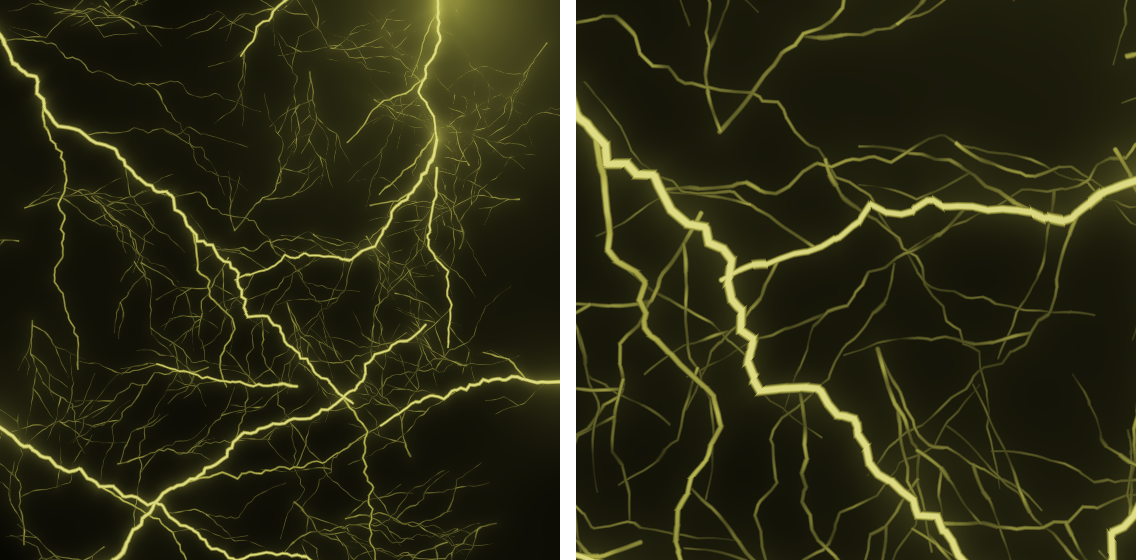
Left, the full canvas; right, a detail of the centre.
Write a Shadertoy shader that draws this texture.

```glsl
// Branching yellow lightning bolts with dense fine filaments on a dark, faintly glowing sky.
#define TRUNK_WIDTH 0.0054
#define FILAMENT_WIDTH 0.0020
#define FILAMENT_TWIGS 5
#define FILAMENT_GRID 7
#define FILAMENT_TONE 0.56
#define ZIGZAG_SIZE 0.078
#define ZIGZAG_FREQ 6.0
#define HALO_RADIUS 0.012
#define SKY_LEVEL 0.018
#define CLOUD_LEVEL 0.06
#define TINT vec3(1.0, 0.99, 0.41)

// Start and end of each large bolt, thick ones first
const int BOLTS = 10;
const vec4 boltSpan[BOLTS] = vec4[BOLTS](
    vec4(-0.01, 0.95, 0.63, 0.28), vec4(0.78, 1.02, 0.78, 0.75),
    vec4(0.78, 0.75, 0.67, 0.56), vec4(-0.02, 0.25, 0.58, -0.02),
    vec4(0.18, -0.01, 0.76, 0.42), vec4(1.02, 0.32, 0.68, 0.24),
    vec4(0.67, 0.56, 0.42, 0.5), vec4(0.53, 0.31, 0.28, 0.35),
    vec4(0.78, 0.7, 0.8, 0.38), vec4(0.53, 1.01, 0.43, 0.9));

float hash(vec2 p) {
    vec3 q = fract(vec3(p.xyx) * 0.1031);
    q += dot(q, q.yzx + 33.33);
    return fract((q.x + q.y) * q.z);
}

// Four random values from one hash
vec4 hash4(float id) {
    return fract(hash(vec2(id, 1.7)) * vec4(1.0, 17.3, 91.7, 311.9));
}

float noise(vec2 p) {
    vec2 i = floor(p), f = fract(p);
    f = f * f * (3.0 - 2.0 * f);
    return mix(mix(hash(i), hash(i + vec2(1, 0)), f.x),
               mix(hash(i + vec2(0, 1)), hash(i + vec2(1, 1)), f.x), f.y);
}

float clouds(vec2 p) {
    return 0.6 * noise(p * 3.0) + 0.4 * noise(p * 8.0 + 9.0);
}

// Sideways jag of a bolt: full offset, its slope, and the coarse offset alone
vec3 zigzag(float s, float len, float seed) {
    vec3 sum = vec3(0);
    float amp = ZIGZAG_SIZE, freq = ZIGZAG_FREQ;
    for (int k = 0; k < 4; k++) {
        float x = s * freq, row = seed + float(k) * 7.3;
        float h0 = hash(vec2(floor(x), row)), h1 = hash(vec2(floor(x) + 1.0, row));
        float offset = amp * (mix(h0, h1, fract(x)) - 0.5);
        sum += vec3(offset, amp * freq * (h1 - h0), k < 3 ? offset : 0.0);
        amp *= 0.43;
        freq *= 2.7;
    }
    float pinned = clamp(min(s, len - s) * 12.0, 0.0, 1.0);
    return sum * vec3(pinned, 1.0, pinned);
}

vec2 boltPoint(vec2 start, vec2 dir, float s, float len, float seed) {
    return start + dir * s + vec2(-dir.y, dir.x) * zigzag(s, len, seed).x;
}

vec2 turn(vec2 v, float angle) {
    float c = cos(angle), s = sin(angle);
    return vec2(c * v.x - s * v.y, s * v.x + c * v.y);
}

// One jagged stroke; light.x is the brightest core, light.y the summed halo
void stroke(vec2 p, vec2 start, vec2 dir, float len, float width, float seed, inout vec2 light) {
    vec2 q = p - start;
    float s = dot(q, dir), y = dot(q, vec2(-dir.y, dir.x));
    float margin = 0.03 + width * 6.0;
    if (abs(y) > margin + 0.07 * min(1.0, len * 6.0) || abs(s - 0.5 * len) > 0.5 * len + margin) return;
    float along = clamp(s, 0.0, len), gap = s - along;
    vec3 jag = zigzag(along, len, seed);
    float d = length(vec2(gap, (y - jag.x) / sqrt(1.0 + jag.y * jag.y)));
    float thick = smoothstep(0.0012, 0.004, width);
    float taper = along / len;
    float w = width * mix(1.0, 0.6, taper);
    float aa = 0.75 / iResolution.y;
    float flicker = mix(0.35 + 0.85 * noise(vec2(along * 90.0, seed)), 1.0, thick);
    float fade = mix(1.0 - 0.45 * taper, 1.0, thick);
    float tone = mix(FILAMENT_TONE, 0.86, thick) * flicker * fade;
    light.x = max(light.x, tone * (1.0 - smoothstep(w * 0.4 - aa, w + aa, d)));
    light.y += w * w * 9000.0 * exp(-length(vec2(gap, y - jag.z)) / HALO_RADIUS);
}

// A stroke with twigs, each carrying one fork; parts out of range are skipped
void tree(vec2 p, vec2 a, vec2 b, float width, int twigs, float seed, inout vec2 light) {
    float len = distance(a, b), reach = 0.12 + 0.45 * len;
    vec2 dir = (b - a) / len;
    vec2 nearest = a + dir * clamp(dot(p - a, dir), 0.0, len);
    if (distance(p, nearest) > reach * 1.1 + 0.1) return;
    stroke(p, a, dir, len, width, seed, light);
    for (int i = 0; i < twigs; i++) {
        float id = seed + float(i) * 3.17 + 1.0;
        vec4 rnd = hash4(id);
        float side = i % 2 == 0 ? 1.0 : -1.0;
        float at = len * (float(i) + rnd.x) / float(twigs);
        float twigLen = reach * (0.3 + 0.6 * rnd.y);
        if (distance(p, a + dir * at) > twigLen * 1.2 + 0.08) continue;
        vec2 root = boltPoint(a, dir, at, len, seed);
        vec2 twigDir = turn(dir, side * (0.3 + 0.6 * rnd.z));
        float twigWidth = max(FILAMENT_WIDTH * 0.8, width * (i % 4 == 1 ? 0.55 : 0.32));
        stroke(p, root, twigDir, twigLen, twigWidth, id, light);
        float forkAt = twigLen * (0.25 + 0.4 * rnd.w), forkLen = twigLen * 0.55;
        if (distance(p, root + twigDir * forkAt) > forkLen + 0.08) continue;
        vec2 forkRoot = boltPoint(root, twigDir, forkAt, twigLen, id);
        vec2 forkDir = turn(twigDir, -side * (0.4 + 0.5 * rnd.x));
        stroke(p, forkRoot, forkDir, forkLen, FILAMENT_WIDTH * 0.75, id + 50.0, light);
    }
}

float glow(vec2 p, vec2 center, float radius) {
    return exp(-distance(p, center) / radius);
}

void mainImage(out vec4 fragColor, in vec2 fragCoord) {
    vec2 p = fragCoord / iResolution.y, light = vec2(0);

    // Large bolts, then thin filaments scattered on a jittered grid
    for (int k = 0; k < BOLTS + FILAMENT_GRID * FILAMENT_GRID; k++) {
        float id = 11.0 + float(k) * 13.3, width = FILAMENT_WIDTH;
        int twigs = FILAMENT_TWIGS, cell = k - BOLTS;
        vec4 span = boltSpan[min(k, BOLTS - 1)];
        if (cell < 0) {
            width = TRUNK_WIDTH * (k < 6 ? 1.0 : 0.7);
            twigs = k < 2 ? 10 : 5;
        } else {
            vec4 rnd = hash4(id);
            span.xy = (vec2(cell % FILAMENT_GRID, cell / FILAMENT_GRID) + rnd.xy) / float(FILAMENT_GRID);
            if (rnd.z > 0.15 + 1.2 * distance(span.xy, vec2(0.45, 0.35))) continue;
            span.zw = span.xy + turn(vec2(0.1 + 0.2 * rnd.w, 0), 6.283 * hash(vec2(id, 10)));
        }
        tree(p, span.xy, span.zw, width, twigs, id, light);
    }

    // Sky glow, halos and cores
    float level = SKY_LEVEL + CLOUD_LEVEL * clouds(p) + 0.48 * glow(p, vec2(0.82, 1.0), 0.17)
        + 0.1 * glow(p, vec2(0.0, 0.25), 0.08) + 0.14 * glow(p, vec2(1.0, 0.31), 0.08) + light.y;
    level = min(max(level, light.x + 0.3 * level * (1.0 - light.x)), 0.87);
    fragColor = vec4(level * TINT + vec3(0, 0, 0.16) * smoothstep(0.65, 0.87, level), 1.0);
}
```
